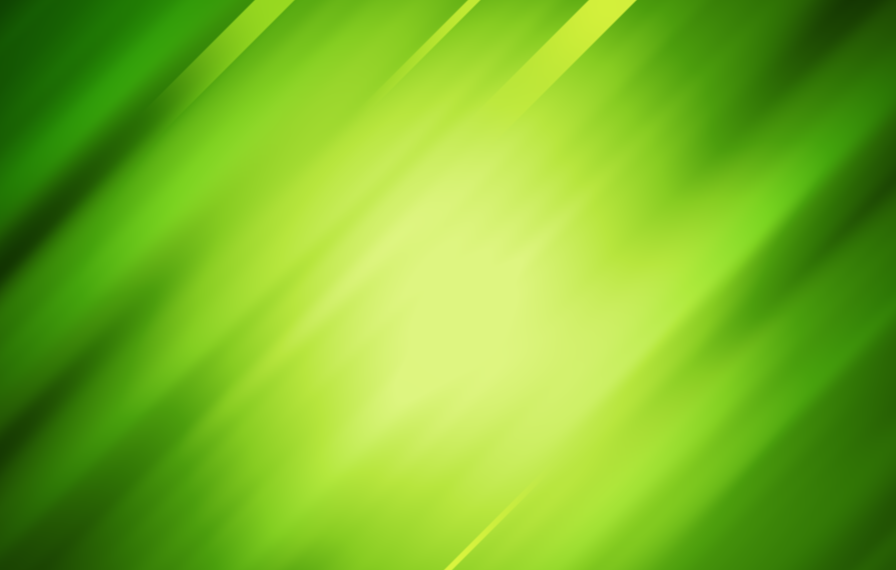
Reproduce this background procedurally as a WebGL 2 fragment shader.

```glsl
#version 300 es
precision highp float;
// Diagonal streaks of soft green light around a pale lime glow, with crisp yellow ribbons.
uniform vec2 u_resolution;
out vec4 fragColor;

const int STREAKS = 12;
const int RIBBONS = 4;

// Soft streaks: position across, width, strength, position along
const vec4 streaks[STREAKS] = vec4[](
  vec4(0.37, 0.10, 0.12, -0.05), vec4(0.48, 0.07, -0.15, -0.30),
  vec4(0.66, 0.12, 0.18, -0.15), vec4(0.80, 0.07, -0.10, -0.60),
  vec4(0.96, 0.06, 0.08, -0.50), vec4(1.07, 0.05, -0.06, -0.20),
  vec4(1.42, 0.09, 0.09, -0.20), vec4(1.52, 0.09, -0.14, 1.40),
  vec4(1.73, 0.09, 0.20, 0.95), vec4(1.88, 0.08, -0.14, 1.00),
  vec4(1.97, 0.08, 0.12, 0.30), vec4(2.10, 0.08, 0.10, 0.80));

// Crisp ribbons: position across, half width, bright end, faded end
const vec4 ribbons[RIBBONS] = vec4[](
  vec4(0.482, 0.035, 0.48, 0.02), vec4(0.832, 0.011, 0.83, 0.40),
  vec4(1.075, 0.042, 1.07, 0.56), vec4(1.786, 0.007, -0.21, 0.18));

// Greens from deep shade to pale lime, evenly spaced
const vec3 greens[7] = vec3[](
  vec3(0.04, 0.13, 0.00), vec3(0.11, 0.28, 0.01), vec3(0.19, 0.46, 0.02),
  vec3(0.30, 0.62, 0.05), vec3(0.53, 0.80, 0.13), vec3(0.72, 0.90, 0.24),
  vec3(0.87, 0.96, 0.50));

float hash(vec2 p) {
  vec3 q = fract(vec3(p.xyx) * 0.1031);
  q += dot(q, q.yzx + 33.33);
  return fract((q.x + q.y) * q.z);
}

float noise(vec2 p) {
  vec2 cell = floor(p);
  vec2 f = fract(p);
  f = f * f * (3.0 - 2.0 * f);
  float low = mix(hash(cell), hash(cell + vec2(1, 0)), f.x);
  float high = mix(hash(cell + vec2(0, 1)), hash(cell + vec2(1, 1)), f.x);
  return mix(low, high, f.y);
}

vec3 greenRamp(float light) {
  float level = pow(clamp(light, 0.0, 1.0), 0.85) * 6.0;
  int i = int(min(level, 5.0));
  return mix(greens[i], greens[i + 1], level - float(i));
}

// Gaussian streak with a wide upper-left side and a tighter lower-right side
float streakLight(vec2 band, vec4 s) {
  float across = band.x - s.x;
  across /= across < 0.0 ? s.y : s.y * 0.5;
  float along = (band.y - s.w) / 0.55;
  return s.z * exp(-across * across - along * along);
}

float ribbonMask(vec2 band, vec4 r, float edge) {
  float body = 1.0 - smoothstep(-edge, edge, abs(band.x - r.x) - r.y);
  return body * smoothstep(0.0, 1.0, (band.y - r.w) / (r.z - r.w));
}

void main() {
  vec2 p = gl_FragCoord.xy / u_resolution.y;
  // x runs across the diagonal, y along it toward the upper right
  vec2 band = vec2(p.x + 1.0 - p.y, p.x - 1.0 + p.y);

  // Central glow
  vec2 offset = (p - vec2(0.816, 0.46)) * vec2(1.0, 0.92);
  float glow = 1.04 * exp(-dot(offset, offset) / 0.384);

  // Soft streaks and fine brushed variation
  float streak = 0.0;
  for (int i = 0; i < STREAKS; i++) streak += streakLight(band, streaks[i]);
  float brushed = noise(band * vec2(11.0, 1.3)) - 0.5;
  brushed += 0.5 * (noise(band * vec2(27.0, 1.8) + 40.0) - 0.5);
  float light = glow + streak * (1.0 - 0.4 * glow) + 0.07 * brushed;
  vec3 color = greenRamp(light);

  // Purer green in the upper-left corner and in the outer lit streaks
  float corner = 1.0 - smoothstep(0.1, 0.6, band.x);
  float purity = corner * 0.5 + max(streak, 0.0) * 1.5 * (1.0 - glow);
  color *= 1.0 + purity * vec3(-0.7, 0.25, -0.3);

  // Yellow ribbons
  float edge = max(0.003, 1.5 / u_resolution.y);
  for (int i = 0; i < RIBBONS; i++) {
    float warmth = smoothstep(0.4, 1.1, ribbons[i].x);
    vec3 yellow = mix(vec3(0.62, 0.87, 0.13), vec3(0.88, 0.97, 0.25), warmth);
    color = mix(color, yellow, 0.9 * ribbonMask(band, ribbons[i], edge));
  }
  fragColor = vec4(clamp(color, 0.0, 1.0), 1.0);
}
```
